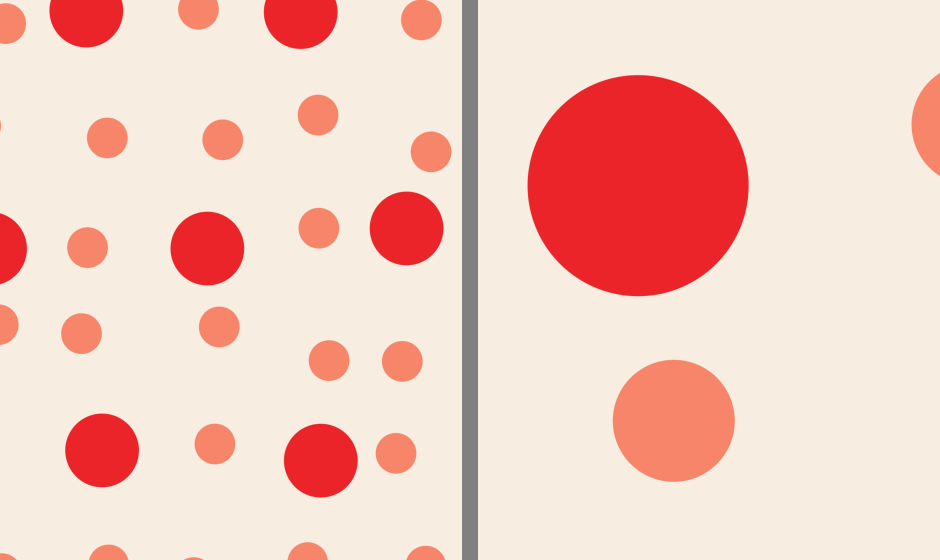
Left: the whole. Right: its middle third, enlarged.
This pattern is drawn by a Shadertoy shader. Its source:

```glsl
// Scattered large red and small coral dots on a cream ground.

vec2 hash2(vec2 cell) {
    return fract(sin(vec2(dot(cell, vec2(127.1, 311.7)),
                          dot(cell, vec2(269.5, 183.3)))) * 43758.5);
}

// Large dots take every second cell of every second row, rows staggered.
bool isLarge(vec2 cell) {
    float stagger = floor(cell.y * 0.5);
    return mod(cell.y, 2.0) > 0.5 && mod(cell.x + stagger, 2.0) > 0.5;
}

// Random shift within a disc, small enough that dots never touch.
vec2 jitter(vec2 cell, float reach) {
    vec2 h = hash2(cell + 7.0);
    float angle = 6.2832 * h.x;
    return reach * sqrt(h.y) * vec2(cos(angle), sin(angle));
}

void mainImage(out vec4 fragColor, in vec2 fragCoord) {
    const float cellSize = 0.192;
    vec2 p = fragCoord / iResolution.y / cellSize + vec2(0.1, 0.0);
    float edge = 0.75 / (iResolution.y * cellSize);

    vec3 color = vec3(0.97, 0.93, 0.88);
    vec3 red = vec3(0.92, 0.14, 0.16);
    vec3 coral = vec3(0.965, 0.52, 0.415);

    // One dot per cell, gathered from the neighbouring cells.
    vec2 home = floor(p + 0.5);
    for (int y = -1; y <= 1; y++) {
        for (int x = -1; x <= 1; x++) {
            vec2 cell = home + vec2(x, y);
            bool large = isLarge(cell);
            float radius = (large ? 0.0658 : 0.0363) / cellSize;
            vec2 center = cell + jitter(cell, large ? 0.15 : 0.24);
            float d = length(p - center) - radius;
            color = mix(color, large ? red : coral, 1.0 - smoothstep(-edge, edge, d));
        }
    }
    fragColor = vec4(color, 1.0);
}
```
